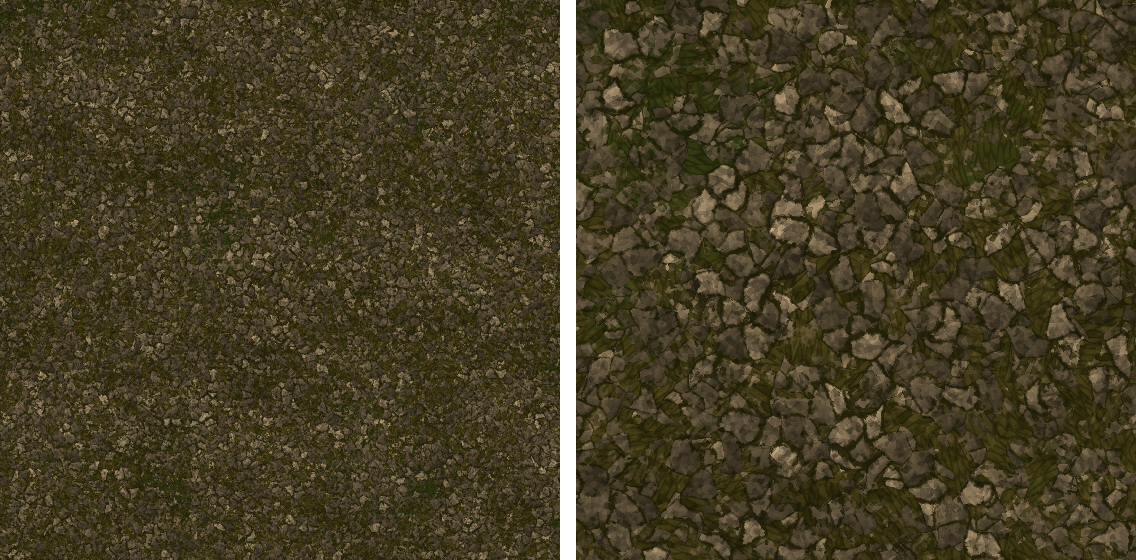
Left: the whole. Right: its middle third, enlarged.
Give the GLSL for this texture, as a WebGL 2 fragment shader.

```glsl
#version 300 es
precision highp float;

uniform vec2 u_resolution;
out vec4 fragColor;

// Colours
const vec3 CREVICE    = vec3(0.095, 0.090, 0.022);
const vec3 MOSS_DARK  = vec3(0.150, 0.140, 0.035);
const vec3 MOSS       = vec3(0.225, 0.200, 0.065);
const vec3 MOSS_LIT   = vec3(0.310, 0.265, 0.110);
const vec3 GRASS      = vec3(0.130, 0.180, 0.045);
const vec3 STONE_DARK = vec3(0.255, 0.218, 0.155);
const vec3 STONE_MID  = vec3(0.360, 0.308, 0.228);
const vec3 STONE_PALE = vec3(0.520, 0.450, 0.340);

// Sizes, as counts across the canvas
const float SLABS       = 62.0;
const float PEBBLES     = 108.0;
const float GRIT        = 210.0;
const float DUST        = 390.0;
const float TUFTS       = 27.0;
const vec2  STRANDS     = vec2(75.0, 270.0);

// Amounts
const float SLAB_SHARE   = 0.50;
const float PEBBLE_SHARE = 0.45;
const float GAP_WIDTH    = 0.085;
const float PATCH_EFFECT = 0.26;
const float STONE_RELIEF = 0.28;
const float GRAIN_DEPTH  = 0.75;
const vec2  LIGHT_DIR    = vec2(-0.55, 0.83);

struct Cell {
    vec2 id;      // grid index of the nearest point
    vec2 offset;  // position relative to that point
    float edge;   // distance to the border with the next cell
};

vec2 hash2(vec2 p) {
    vec3 h = fract(p.xyx * vec3(0.1031, 0.1030, 0.0973));
    h += dot(h, h.yzx + 33.33);
    return fract((h.xx + h.yz) * h.zy);
}

mat2 rotation(float angle) {
    float c = cos(angle), s = sin(angle);
    return mat2(c, s, -s, c);
}

Cell cells(vec2 p) {
    vec2 base = floor(p);
    vec2 first = vec2(8.0), second = vec2(8.0), id = base;
    for (int y = -1; y <= 1; y++) {
        for (int x = -1; x <= 1; x++) {
            vec2 g = base + vec2(x, y);
            vec2 r = g + 0.05 + 0.9 * hash2(g) - p;
            if (dot(r, r) < dot(first, first)) {
                second = first;
                first = r;
                id = g;
            } else if (dot(r, r) < dot(second, second)) {
                second = r;
            }
        }
    }
    float edge = 0.5 * (dot(second, second) - dot(first, first))
               / max(length(second - first), 0.001);
    return Cell(id, -first, edge);
}

// Layered sines, roughly -1 to 1
float patches(vec2 p) {
    float sum = 0.0, amp = 0.42;
    for (int i = 0; i < 6; i++) {
        p = rotation(1.15) * p * 1.75 + 2.7;
        sum += amp * sin(p.x + 1.4 * sin(p.y)) * cos(0.6 * p.y);
        amp *= 0.82;
    }
    return sum;
}

// Adds one layer of angular stones with dark crevices
void layStones(inout vec3 colour, vec2 p, float count, float share,
               float patchy, float grain, float streak) {
    Cell cell = cells(p * count);
    vec2 rnd = hash2(cell.id + count);
    float blur = 0.04 + 0.6 * count / u_resolution.y;
    float bare = smoothstep(-0.16, 0.16,
        share + PATCH_EFFECT * patchy - rnd.x + 0.55 * (grain - 0.5));
    float gap = GAP_WIDTH * (0.6 + 0.9 * rnd.y);
    float body = smoothstep(gap - blur, gap + blur, cell.edge + 0.16 * (grain - 0.5));

    float tone = 0.75 * rnd.y + 0.25 * streak + 0.10 * patchy;
    vec3 stone = mix(STONE_DARK, STONE_MID, smoothstep(0.15, 0.75, tone));
    stone = mix(stone, STONE_PALE, smoothstep(0.66, 0.98, tone));
    stone *= 1.0 + STONE_RELIEF * dot(cell.offset, LIGHT_DIR);
    stone *= 1.0 + GRAIN_DEPTH * (grain - 0.5);

    colour = mix(colour, CREVICE, 0.62 * bare * (1.0 - body));
    colour = mix(colour, stone, 0.92 * bare * body);
}

void main() {
    vec2 p = gl_FragCoord.xy / u_resolution.y;
    vec2 warped = p + 0.0022 * sin(p.yx * 190.0 + 2.0 * sin(p * 117.0));

    // Fine grain and directional strands
    float grit = hash2(cells(p * GRIT).id).x;
    float dust = hash2(cells(p * DUST + 7.0).id).y;
    float grain = 0.55 * grit + 0.45 * dust;
    float turn = 6.2832 * hash2(cells(warped * TUFTS).id + 5.0).x;
    Cell strand = cells(rotation(turn) * p * STRANDS);
    float streak = hash2(strand.id + 3.0).x;

    // Mossy ground
    float patchy = patches(p * vec2(7.0, 10.0));
    float green = patches(p * vec2(5.0, 7.0) + 21.0);
    float lift = 0.45 * streak + 0.55 * grain + 0.12 * patchy;
    vec3 colour = mix(MOSS_DARK, MOSS, smoothstep(0.12, 0.55, lift));
    colour = mix(colour, MOSS_LIT, smoothstep(0.55, 0.95, lift));
    colour = mix(colour, GRASS, 0.65 * smoothstep(0.25, 1.0, green + 0.5 * (streak - 0.5)));
    colour *= 0.85 + 0.3 * smoothstep(0.0, 0.25, strand.edge);

    // Small stones first, larger ones over them
    layStones(colour, warped + 0.37, PEBBLES, PEBBLE_SHARE, patchy, grain, streak);
    layStones(colour, warped, SLABS, SLAB_SHARE, patchy - 0.3 * green, grain, streak);

    fragColor = vec4(colour * (1.0 + 0.07 * patchy), 1.0);
}
```
